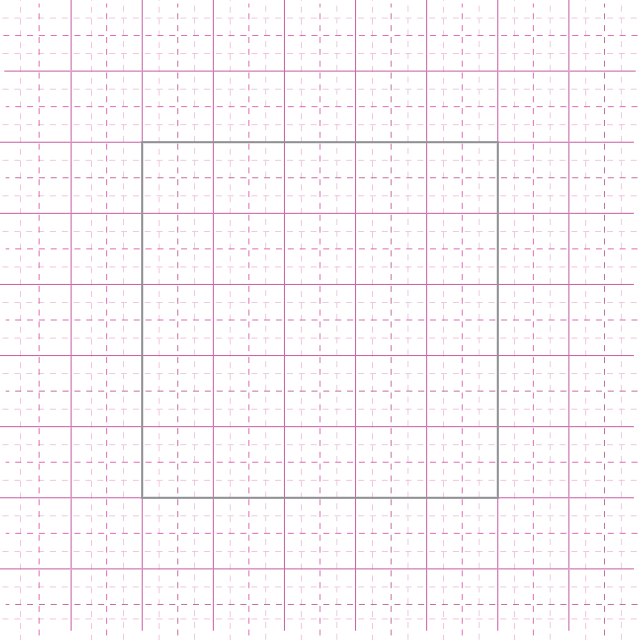
This pattern is drawn by a WebGL 1 fragment shader. Its source:

```glsl
precision highp float;

uniform vec2 u_resolution;

// Lengths are in grid cells; the grid is measured from the upper left.
const float CELLS = 9.0;
const float SOLID_WIDTH = 0.0140;
const float MEDIUM_WIDTH = 0.0130;
const float LIGHT_WIDTH = 0.0115;
const float FRAME_WIDTH = 0.0280;
const float FRAME_HALF = 2.5;
const float DASHES_PER_CELL = 6.0;
const float DASH_FILL = 0.51;
const float EDGE_SHIFT = 0.050;

const vec3 PAPER = vec3(1.0);
const vec3 SOLID_COLOR = vec3(0.78, 0.36, 0.64);
const vec3 MEDIUM_COLOR = vec3(0.86, 0.38, 0.68);
const vec3 MUTED_COLOR = vec3(0.74, 0.39, 0.58);
const vec3 LIGHT_COLOR = vec3(0.95, 0.71, 0.84);
const vec3 LILAC_COLOR = vec3(0.90, 0.75, 0.85);
const vec3 FRAME_COLOR = vec3(0.56, 0.57, 0.58);

// Share of a pixel covered by a band centred on zero.
float band(float d, float width, float px) {
  float lo = max(d - 0.5 * px, -0.5 * width);
  float hi = min(d + 0.5 * px, 0.5 * width);
  return clamp((hi - lo) / px, 0.0, 1.0);
}

// Smoothed interval from start to end.
float span(float t, float start, float end, float px) {
  return band(t - 0.5 * (start + end), end - start, px);
}

float dashes(float along, float phase, float px) {
  float t = fract(along * DASHES_PER_CELL - phase - 0.5 * DASH_FILL + 0.5) - 0.5;
  return band(t, DASH_FILL, px * DASHES_PER_CELL);
}

float dashedLine(float d, float along, float width, float phase, float px) {
  return band(d, width, px) * dashes(along, phase, px);
}

// Solid lines lie on inner cell boundaries only.
float solidLine(float x, float px) {
  float k = floor(x + 0.5);
  float inner = step(0.5, k) * step(k, CELLS - 0.5);
  return inner * band(x - k, SOLID_WIDTH, px);
}

// Every third medium line is duller.
vec3 mediumColor(float index) {
  return mix(MEDIUM_COLOR, MUTED_COLOR, step(1.5, mod(index, 3.0)));
}

void main() {
  float side = min(u_resolution.x, u_resolution.y);
  float px = CELLS / side;
  vec2 q = (gl_FragCoord.xy - 0.5 * (u_resolution - side)) / side;
  q = vec2(q.x, 1.0 - q.y) * CELLS;
  vec2 cell = floor(q);
  vec2 f = q - cell;

  // Lines near the left and bottom borders are nudged inwards.
  float firstColumn = 1.0 - step(0.5, cell.x);
  float leftColumns = 1.0 - step(1.5, cell.x);
  float firstRow = 1.0 - step(0.5, cell.y);
  float lastRow = step(CELLS - 1.5, cell.y);

  vec3 color = PAPER;

  // Light dashes at the quarters
  float upper = dashedLine(f.y - 0.254, q.x, LIGHT_WIDTH, 0.21, px);
  float lower = dashedLine(f.y - 0.754 + lastRow * EDGE_SHIFT, q.x, LIGHT_WIDTH, 0.21, px);
  float left = dashedLine(f.x - 0.237 - leftColumns * EDGE_SHIFT, q.y, LIGHT_WIDTH, 0.56, px);
  float right = dashedLine(f.x - 0.737, q.y, LIGHT_WIDTH, 0.47, px) * (1.0 - firstColumn);
  color = mix(color, LILAC_COLOR, max(upper, right));
  color = mix(color, LIGHT_COLOR, max(lower, left));

  // Medium dashes at the halves
  float across = dashedLine(f.y - 0.5, q.x, MEDIUM_WIDTH, 0.28, px);
  across *= span(q.x, mix(0.08, -1.0, firstRow), CELLS + 1.0, px);
  float down = dashedLine(f.x - 0.5 - firstColumn * EDGE_SHIFT, q.y, MEDIUM_WIDTH, 0.12, px);
  down *= span(q.y, 0.05, 8.94, px);
  color = mix(color, mediumColor(cell.y), across);
  color = mix(color, mediumColor(cell.x), down);

  // Solid grid, stopping short of the right and bottom borders
  float topLine = 1.0 - step(1.5, q.y);
  float rows = solidLine(q.y, px);
  rows *= span(q.x, mix(-1.0, 0.06, topLine), mix(8.915, 8.94, topLine), px);
  float columns = solidLine(q.x, px) * span(q.y, -1.0, 8.87, px);
  color = mix(color, SOLID_COLOR, max(rows, columns));

  // Square frame
  vec2 r = abs(q - 0.5 * CELLS);
  float frame = band(max(r.x, r.y) - FRAME_HALF, FRAME_WIDTH, px);
  color = mix(color, FRAME_COLOR, frame);

  gl_FragColor = vec4(color, 1.0);
}
```
